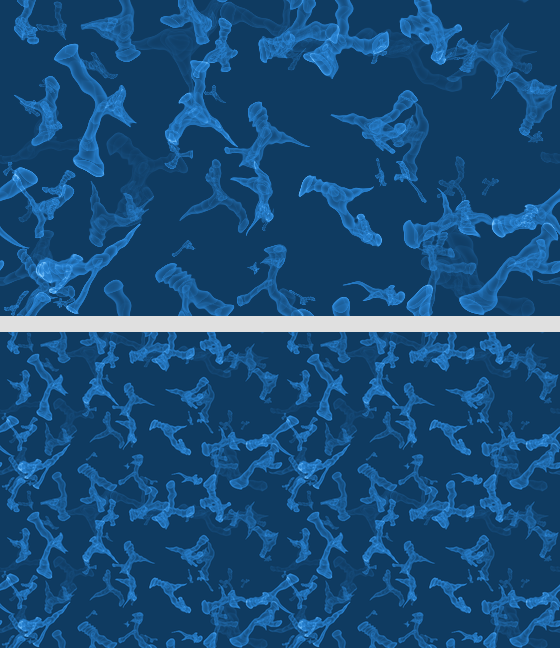
Top: one tile. Bottom: repeated 2 by 2.
Reproduce this background procedurally as a Shadertoy shader.

```glsl
#define DEEP vec3(0.06, 0.23, 0.38)
#define BLUE vec3(0.175, 0.56, 0.90)
#define PALE vec3(0.60, 0.84, 1.0)
#define LIMBS 6
#define RIM 0.021
#define WEB 0.12
#define FOLD_GLOW 0.9
#define CAP_GLOW 0.6
#define WARP 0.012
#define TAU 6.2831853

vec4 hash4(vec3 p) {
    vec4 q = fract(p.xyzx * vec4(0.1031, 0.1030, 0.0973, 0.1099));
    q += dot(q, q.wzxy + 33.33);
    return fract((q.xxyz + q.yzzw) * q.zywx);
}

float smoothMin(float a, float b, float k) {
    float h = max(k - abs(a - b), 0.0) / k;
    return min(a, b) - 0.25 * h * h * k;
}

// Light gathered through one hollow, branching body centred on the origin.
float branchingShell(vec2 p, vec2 id, float seed, float px) {
    float body = 1e3, glow = 0.0;
    float turn = TAU * hash4(vec3(id, seed + 3.0)).x;
    vec2 joint = vec2(0.0);

    for (int i = 0; i < LIMBS; i++) {
        vec4 h = hash4(vec3(id, seed + 7.0 * float(i) + 11.0));
        vec4 g = hash4(vec3(id, seed + 7.0 * float(i) + 14.0));
        bool twig = i > 2;
        float angle = turn + 2.1 * float(i) + 1.5 * (h.x - 0.5);
        float len = mix(0.38, 0.9, h.y) * (twig ? 0.55 : 1.0);
        float girth = mix(0.08, 0.175, h.z) * (twig ? 0.65 : 1.0);
        float bend = 0.7 * (h.w - 0.5);
        vec2 dir = vec2(cos(angle), sin(angle));
        vec2 side = vec2(-dir.y, dir.x);
        vec2 root = twig ? joint : vec2(0.0);

        // Coordinates along and across the bent limb.
        vec2 q = p - root;
        float x = dot(q, dir);
        float t = clamp(x / len, 0.0, 1.0);
        float v = dot(q, side) + bend * len * t * t;
        joint = root + len * (0.6 * dir - 0.36 * bend * side);

        // Flared tubes and tapering wisps, both with rippled walls.
        bool flared = g.x > 0.28;
        float r = girth * (flared ? mix(0.55, 1.05, t * t) : mix(1.0, 0.06, t));
        float ripple = sin(t * mix(14.0, 28.0, g.y) + TAU * g.z + 1.5 * v / girth);
        r *= 1.0 + 0.11 * ripple;
        float d = length(vec2(1.5 * (x - t * len), v)) - r;
        body = smoothMin(body, d, WEB);

        float inside = smoothstep(px, -px, d);
        float across = clamp(v / r, -1.0, 1.0);
        float shell = 0.06 + 0.55 * exp(min(d, 0.0) / RIM);

        // Ring folds, curved around the tube.
        float f = fract(x / len * mix(3.0, 6.0, g.w) + 0.35 * across * across + g.z);
        float fold = f * f * f * smoothstep(1.0, 0.93, f);
        shell += FOLD_GLOW * mix(0.2, 1.0, g.y) * fold * smoothstep(0.0, 0.3, t);

        // A thin crease winding along the wall.
        float crease = abs(v - 0.7 * r * sin(5.0 * t + TAU * g.w));
        shell += 0.4 * exp(-crease / 0.014);
        glow += inside * shell * mix(0.5, 1.4, g.w);

        // Open mouth at the flared end.
        if (flared) {
            float mouth = length(vec2(1.5 * (x - len), v)) - r;
            float disc = smoothstep(px, -px, mouth);
            glow += CAP_GLOW * disc * (0.4 + 1.3 * exp(min(mouth, 0.0) / RIM));
        }
    }

    float mask = smoothstep(px, -px, body);
    float depth = min(body, 0.0);
    return glow + mask * (0.12 + 0.3 * exp(depth / 0.07) + 0.8 * exp(depth / RIM));
}

// One wrapping grid of bodies; sizes are in grid cells.
float scatter(vec2 uv, vec2 grid, float share, vec2 sizes, vec2 lights, float seed) {
    vec2 aspect = vec2(iResolution.x / iResolution.y * grid.y / grid.x, 1.0);
    vec2 p = uv * grid;
    float sum = 0.0;
    for (int j = -1; j <= 1; j++)
    for (int i = -1; i <= 1; i++) {
        vec2 cell = floor(p) + vec2(i, j);
        vec2 id = mod(cell, grid);
        vec4 h = hash4(vec3(id, seed));
        vec4 k = hash4(vec3(id, seed + 1.0));
        float size = mix(sizes.x, sizes.y, h.z);
        vec2 q = (p - cell - 0.5 - 0.6 * (h.xy - 0.5)) * aspect / size;
        if (k.x > share || dot(q, q) > 1.6) continue;
        float px = 0.7 * grid.y / (iResolution.y * size);
        sum += mix(lights.x, lights.y, k.y) * branchingShell(q, id, seed, px);
    }
    return sum;
}

void mainImage(out vec4 fragColor, in vec2 fragCoord) {
    vec2 uv = fragCoord / iResolution.xy;

    // Periodic wobble that keeps the edges joined.
    vec2 w = TAU * uv;
    uv += WARP * vec2(0.6, 1.0) * sin(w.yx * vec2(4.0, 7.0) + 2.0 * sin(w * vec2(3.0, 2.0)));
    uv += 0.25 * WARP * vec2(0.6, 1.0) * sin(w.yx * vec2(15.0, 23.0) + 1.5 * sin(w * 5.0));

    // Faint far bodies, the main layer, then small fragments.
    float light = scatter(uv, vec2(5.0, 3.0), 0.5, vec2(0.5, 0.8), vec2(0.1, 0.25), 101.0);
    light += scatter(uv, vec2(7.0, 4.0), 0.85, vec2(0.5, 0.95), vec2(0.45, 1.35), 211.0);
    light += scatter(uv, vec2(14.0, 8.0), 0.2, vec2(0.25, 0.6), vec2(0.3, 1.0), 307.0);

    vec3 col = mix(DEEP, BLUE, 1.0 - exp(-light));
    col = mix(col, PALE, 0.8 * smoothstep(1.6, 4.5, light));
    fragColor = vec4(col, 1.0);
}
```
